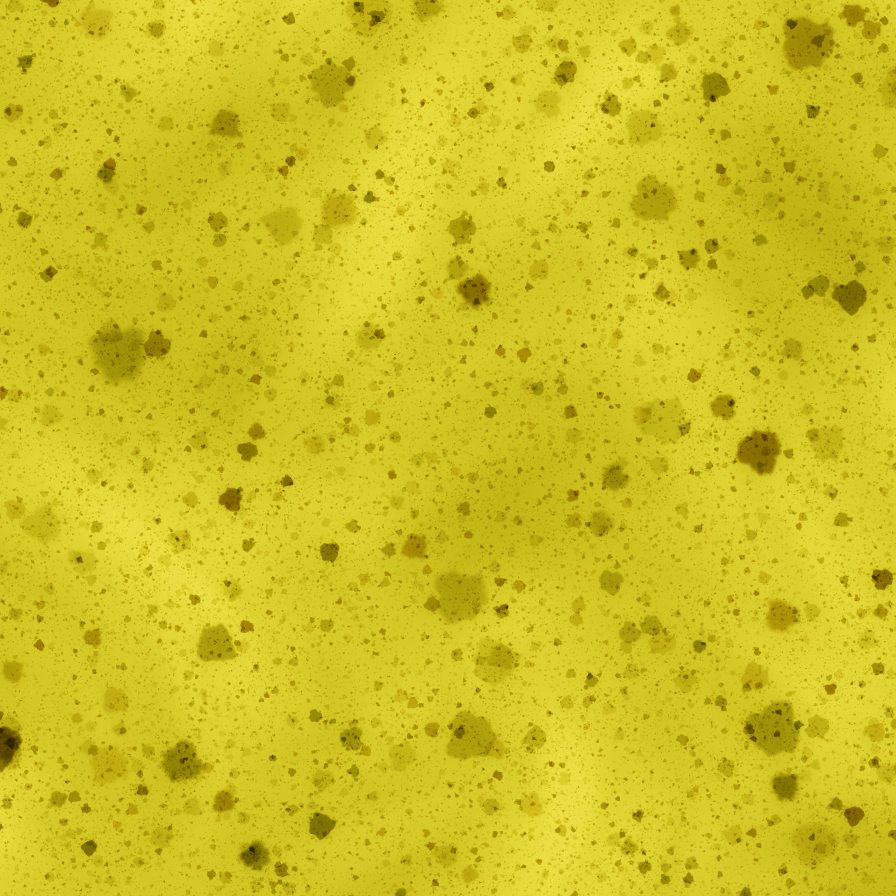
Give the GLSL for this texture, as a three.js fragment shader.

```glsl
// Yellow translucent film strewn with olive and amber grains of many sizes.
varying vec2 vUv;

#define FILM_COLOR vec3(0.885, 0.838, 0.215)
#define OLIVE_ABSORB vec3(1.04, 1.12, 6.0)
#define AMBER_ABSORB vec3(0.82, 1.34, 7.5)
#define CLOUD_MEAN 0.047
#define CLOUD_DEPTH 0.105
#define CLOUD_SCALE 8.5
#define COARSE_CELLS 11.5
#define LAYER_RATIO 1.97
#define GRAIN_SHARE 0.38
#define GRAIN_DEPTH 0.40
#define HALO_DEPTH 0.10
#define EDGE_WIDTH 0.0010

const int LAYERS = 6;

vec4 hash4(vec3 p) {
  vec4 q = fract(p.xyzx * vec4(0.1031, 0.1030, 0.0973, 0.1099));
  q += dot(q, q.wzxy + 33.33);
  return fract((q.xxyz + q.yzzw) * q.zywx);
}

// Layered sines, each octave turned and bent by the one before.
float clouds(vec2 p) {
  float sum = 0.0;
  float amp = 0.6;
  for (int i = 0; i < 5; i++) {
    p += 0.7 * sin(p.yx * 0.8 + vec2(1.3, 4.1));
    sum += amp * sin(p.x) * cos(p.y);
    p = mat2(1.28, 0.96, -0.96, 1.28) * p + 2.7;
    amp *= 0.55;
  }
  return sum;
}

// Lumpy rounded outline: 1 inside the grain, 0 outside.
float grainMask(vec2 offset, float radius, float softness, float seed) {
  float angle = atan(offset.y, offset.x);
  float turn = seed * 6.2832;
  float lumps = 0.10 * sin(3.0 * angle + turn)
              + 0.07 * sin(4.0 * angle + turn * 5.0)
              + 0.05 * sin(7.0 * angle + turn * 9.0)
              + 0.02 * sin(13.0 * angle + turn * 3.0);
  float width = max(EDGE_WIDTH, softness * radius);
  float inside = radius * (1.0 + lumps) - length(offset);
  return smoothstep(-width, width, inside);
}

// Summed absorption of all grains in one cellular layer.
vec3 grainLayer(vec2 uv, float cells, float layer, float covered) {
  vec3 absorb = vec3(0.0);
  vec2 home = floor(uv * cells);
  float fine = layer / float(LAYERS - 1);
  float strength = GRAIN_DEPTH * mix(1.1, 0.58, fine);
  for (int y = -1; y <= 1; y++) {
    for (int x = -1; x <= 1; x++) {
      vec2 cell = home + vec2(float(x), float(y));
      vec4 place = hash4(vec3(cell + 17.0, layer * 7.0 + 1.0));
      vec4 look = hash4(vec3(cell + 53.0, layer * 7.0 + 4.0));
      vec2 center = (cell + place.xy) / cells;
      vec2 offset = uv - center;

      // Clusters thicken and thin the scatter.
      float share = GRAIN_SHARE * (0.8 + 0.25 * fine + 0.8 * clouds(center * 31.0 + layer));
      float present = step(place.z, share);
      float radius = mix(0.12, 0.34, place.w * place.w) / cells;
      float softness = mix(0.09, 0.32, look.x * look.x);
      float mask = grainMask(offset, radius, softness, look.y);

      // Few grains are dense; specks on top of large grains are darker.
      float dense = look.z * look.z * look.z;
      float depth = strength * (0.18 + 0.85 * dense);
      depth *= 1.0 + 2.8 * min(covered, 0.6);

      // Coarse grains sit in a soft shadow.
      float reach = dot(offset, offset) / (radius * radius);
      float halo = HALO_DEPTH * (0.3 + dense) * (1.0 - fine) * step(layer, 1.5);
      halo *= exp(-0.9 * reach) * smoothstep(0.9, 0.5, length(offset) * cells);

      vec3 tint = mix(OLIVE_ABSORB, AMBER_ABSORB, look.w * look.w);
      absorb += present * (mask * depth * tint + halo * OLIVE_ABSORB);
    }
  }
  return absorb;
}

void main() {
  // Soft shading of the film itself.
  float shade = CLOUD_MEAN + CLOUD_DEPTH * clouds(vUv * CLOUD_SCALE + 3.0);
  vec3 absorb = max(shade, -0.035) * OLIVE_ABSORB;

  // Slight bending keeps outlines ragged.
  vec2 uv = vUv + 0.0014 * vec2(clouds(vUv * 230.0), clouds(vUv.yx * 230.0 + 9.0));

  // Grains from coarse to fine.
  vec3 grains = vec3(0.0);
  float cells = COARSE_CELLS;
  for (int i = 0; i < LAYERS; i++) {
    grains += grainLayer(uv, cells, float(i), grains.r);
    cells *= LAYER_RATIO;
  }

  gl_FragColor = vec4(FILM_COLOR * exp(-absorb - grains), 1.0);
}
```
